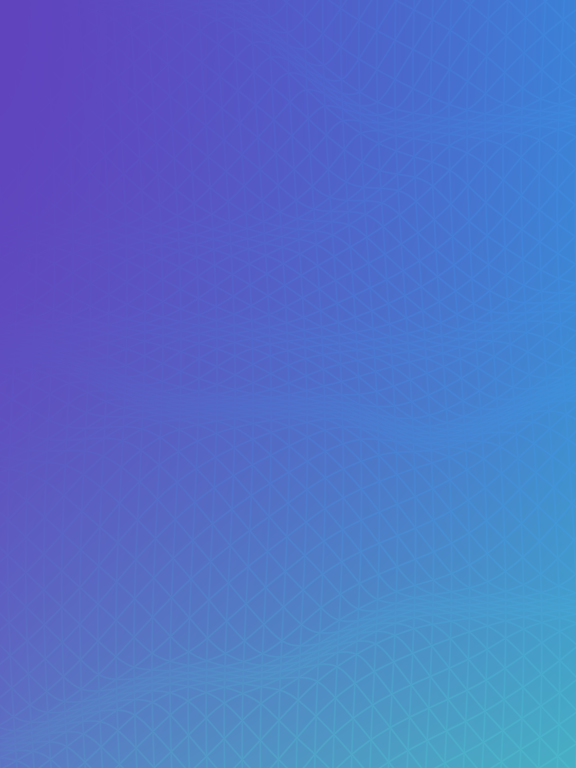
Write a Shadertoy shader that draws this background.

```glsl
// Rows squeezed together around a crest at the given height
float squeeze(float y, float crest, float width) {
    return tanh((y - crest) / width);
}

// Row coordinate of the wavy sheet: steep where the sheet folds
float sheetRows(vec2 p) {
    float x = p.x;
    float bottomCrest = 0.02 + 0.10 * smoothstep(-0.05, 0.25, x) + 0.09 * smoothstep(0.32, 0.56, x);
    float middleCrest = 0.54 - 0.07 * smoothstep(0.03, 0.25, x) - 0.04 * smoothstep(0.42, 0.56, x)
                      + 0.08 * smoothstep(0.56, 0.80, x);
    float leftCrest   = 0.40 + 0.07 * smoothstep(0.0, 0.24, x);
    float innerCrest  = 0.57 - 0.02 * smoothstep(0.25, 0.50, x) + 0.07 * smoothstep(0.55, 0.80, x);
    float upperCrest  = 0.69 + 0.10 * smoothstep(0.33, 0.62, x);
    float topCrest    = 1.0 - 0.165 * smoothstep(0.26, 0.52, x) + 0.015 * smoothstep(0.60, 0.75, x);

    float rows = 22.0 * p.y + 3.0 * smoothstep(0.35, 0.75, p.y) + 0.5 * sin(9.0 * x + 5.0 * p.y);
    rows += 2.0 * squeeze(p.y, bottomCrest, 0.019);
    rows += 2.2 * squeeze(p.y, middleCrest, 0.018);
    rows += 1.0 * squeeze(p.y, leftCrest, 0.020) * (1.0 - smoothstep(0.15, 0.40, x));
    rows += 1.2 * squeeze(p.y, innerCrest, 0.020);
    rows += 1.1 * squeeze(p.y, upperCrest, 0.022) * (1.0 - smoothstep(0.40, 0.65, x));
    rows += 1.6 * squeeze(p.y, topCrest, 0.018);
    return rows;
}

// Soft line at every whole value of a coordinate, of even width on the canvas
float gridLine(float coord) {
    float slope = length(vec2(dFdx(coord), dFdy(coord))) * iResolution.y;
    float dist = abs(fract(coord + 0.5) - 0.5) / max(slope, 0.001);
    return 1.0 - smoothstep(0.0, 0.0017 + 0.4 / iResolution.y, dist);
}

void mainImage(out vec4 fragColor, in vec2 fragCoord) {
    vec2 uv = fragCoord / iResolution.xy;
    vec2 p = vec2(uv.x * 0.75, uv.y);

    // Background: purple to blue above, slate to teal below
    vec3 upper = mix(vec3(0.375, 0.265, 0.745), vec3(0.235, 0.505, 0.84), pow(uv.x, 1.45));
    vec3 lower = mix(vec3(0.36, 0.445, 0.765), vec3(0.28, 0.685, 0.765), pow(uv.x, 0.75));
    vec3 color = mix(upper, lower, pow(1.0 - uv.y, 2.1));

    // Triangle mesh: uprights and two crossing diagonals
    float column = 43.0 * (p.x + 0.010 * sin(6.0 * p.y + 5.0 * p.x) + 0.012 * p.y);
    float row = sheetRows(p);
    float uprights = gridLine(column);
    float diagonals = max(gridLine(row + 0.5 * column), gridLine(row - 0.5 * column));
    float mesh = max(0.8 * uprights, diagonals);

    // Folds gather a soft haze in place of crisp lines
    float fold = clamp((dFdy(row) * iResolution.y - 32.0) / 100.0, 0.0, 1.0);
    mesh = mix(mesh, 0.45 + 0.45 * mesh, fold);

    // The mesh fades out toward the upper left
    float strength = 0.36 * smoothstep(0.0, 1.2, 0.85 * uv.x + 0.45 * (1.0 - uv.y));
    vec3 meshColor = mix(vec3(0.31, 0.78, 0.84), vec3(0.25, 0.59, 0.93), smoothstep(0.0, 0.42, uv.y));
    color = mix(color, meshColor, mesh * strength);

    fragColor = vec4(color, 1.0);
}
```
